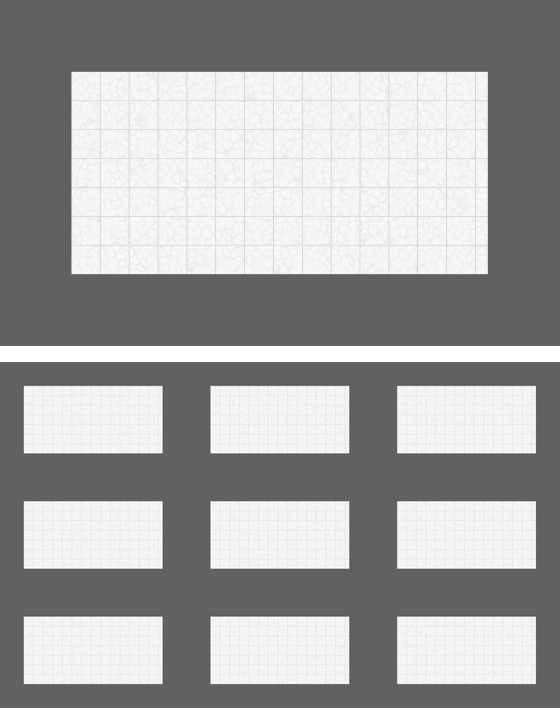
Top, the tile; bottom, the same tile 3 across and 3 down.
Give the GLSL for this texture, as a WebGL 1 fragment shader.

```glsl
precision highp float;

uniform vec2 u_resolution;

const vec3 SURROUND = vec3(0.38);
const vec3 MARBLE = vec3(0.972);
const vec3 VEIN = vec3(0.895);
const vec3 GROUT = vec3(0.80);

// Panel corners as shares of the canvas; the last column is cut short.
const vec2 PANEL_MIN = vec2(0.1276, 0.2076);
const vec2 PANEL_MAX = vec2(0.8711, 0.7924);
const vec2 TILE_COUNT = vec2(14.43, 7.0);
const float GROUT_WIDTH = 0.026;

vec2 hash2(vec2 p) {
  vec2 q = vec2(dot(p, vec2(127.1, 311.7)), dot(p, vec2(269.5, 183.3)));
  return fract(sin(q) * 4375.85);
}

// Share of a pixel covered by a line centred at distance zero.
float lineCoverage(float dist, float width, float pixel) {
  float halfWidth = 0.5 * width;
  float a = clamp(dist - 0.5 * pixel, -halfWidth, halfWidth);
  float b = clamp(dist + 0.5 * pixel, -halfWidth, halfWidth);
  return (b - a) / pixel;
}

// Antialiased box mask, in canvas shares.
float boxMask(vec2 uv, vec2 low, vec2 high, vec2 pixel) {
  vec2 inside = min(uv - low, high - uv) / pixel;
  vec2 cover = clamp(inside + 0.5, 0.0, 1.0);
  return cover.x * cover.y;
}

// Gap between the two nearest cell centres: zero along cell borders.
float cellBorder(vec2 p, vec2 seed) {
  vec2 base = floor(p);
  float nearest = 8.0;
  float second = 8.0;
  for (int j = -1; j <= 1; j++) {
    for (int i = -1; i <= 1; i++) {
      vec2 cell = base + vec2(float(i), float(j));
      float d = length(cell + hash2(cell + seed) - p);
      second = min(second, max(nearest, d));
      nearest = min(nearest, d);
    }
  }
  return second - nearest;
}

// Soft layered sines, roughly -1 to 1.
float clouds(vec2 p, vec2 phase) {
  float sum = 0.0;
  float gain = 0.5;
  for (int i = 0; i < 4; i++) {
    sum += gain * sin(p.x + phase.x + 1.3 * sin(p.y + phase.y));
    p = mat2(1.2, 1.4, -1.4, 1.2) * p;
    phase += 1.7;
    gain *= 0.55;
  }
  return sum;
}

vec3 marble(vec2 local, vec2 tile, float pixel) {
  vec2 seed = floor(hash2(tile + 3.0) * 40.0);
  vec2 phase = seed * 0.73;
  vec2 bend = 0.05 * vec2(clouds(local * 7.0, phase), clouds(local * 7.0, phase + 4.0));
  vec2 p = local + bend;

  // Fine veins fade in and out across each tile.
  float soft = 0.05 + 1.5 * pixel;
  float coarse = 1.0 - smoothstep(0.0, soft * 2.6, cellBorder(p * 3.4, seed));
  float fine = 1.0 - smoothstep(0.0, soft * 4.0, cellBorder(p * 6.0, seed + 50.0));
  float fade = smoothstep(-0.6, 0.6, clouds(local * 5.0, phase + 2.0));
  float veins = coarse * (0.2 + 0.45 * fade) + fine * 0.25 * (1.0 - fade);

  // Faint cloudy patches.
  float patches = 0.16 * smoothstep(0.0, 0.9, clouds(local * 6.0, phase + 7.0));
  return mix(MARBLE, VEIN, clamp(veins + patches, 0.0, 1.0));
}

void main() {
  vec2 uv = gl_FragCoord.xy / u_resolution;
  vec2 canvasPixel = 1.0 / u_resolution;
  vec2 perTile = TILE_COUNT / (PANEL_MAX - PANEL_MIN);
  vec2 grid = (uv - PANEL_MIN) * perTile;
  vec2 pixel = canvasPixel * perTile;

  vec3 color = marble(fract(grid), floor(grid), pixel.y);

  // Grout lies between tiles only, not along the panel rim.
  vec2 offset = fract(grid + 0.5) - 0.5;
  vec2 inner = step(vec2(0.5), grid) * step(grid, TILE_COUNT - vec2(0.2, 0.5));
  float upright = inner.x * lineCoverage(offset.x, GROUT_WIDTH, pixel.x);
  float level = inner.y * lineCoverage(offset.y, GROUT_WIDTH, pixel.y);
  color = mix(color, GROUT, max(upright, 0.8 * level));

  // Plain surround meets itself at every canvas edge.
  float panel = boxMask(uv, PANEL_MIN, PANEL_MAX, canvasPixel);
  gl_FragColor = vec4(mix(SURROUND, color, panel), 1.0);
}
```
